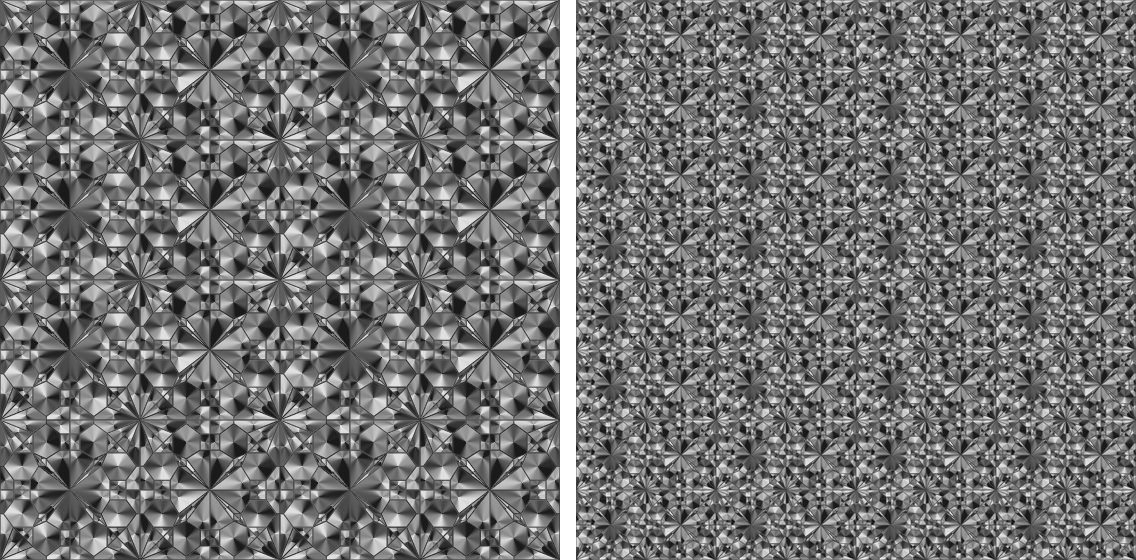
Left: one tile. Right: repeated 2 by 2.
A Shadertoy shader for this pattern:

```glsl
// Faceted metal panels: a square cell is mirrored in x, y and its diagonal, then
// split into convex facets. Each facet carries a conical brushed sheen around
// its own centre, and thin engraved outlines with a faint bevel.
#define CELLS 8.0          // mirrored cells across and down
#define VARIANTS vec2(4.0, 2.0) // cells before the sheen repeats
#define LINE_WIDTH 0.009   // half width of outlines, in cells
#define BEVEL_WIDTH 0.025
#define BASE_TONE 0.48
#define BROAD_SHEEN 0.22
#define DOUBLE_SHEEN 0.16
#define FINE_SHEEN 0.08

struct Facet { float edge; float id; vec2 centre; };

// Corners of the facets in the half cell where x <= y
const vec2 ORIGIN = vec2(0.0), CROSS = vec2(0.33), MEET = vec2(0.47);
const vec2 HEX_A = vec2(0.19, 0.47), HEX_B = vec2(0.05, 0.66);
const vec2 HEX_C = vec2(0.20, 0.86), HEX_D = vec2(0.43, 0.86);
const vec2 HEX_E = vec2(0.555, 0.66), STAR = vec2(0.66), FAR = vec2(1.0);
const vec2 SIDE = vec2(0.0, 0.66), TOP_A = vec2(0.20, 1.0);
const vec2 TOP_B = vec2(0.43, 1.0), CORNER = vec2(0.0, 1.0);

float hash(float n) { return fract(sin(n * 12.9898 + 4.137) * 4375.85); }

float cross2(vec2 a, vec2 b) { return a.x * b.y - a.y * b.x; }

// Keeps the convex facet that contains p; repeated corners pull its centre
void addFacet(inout Facet best, vec2 p, float id, vec2 v[6]) {
    vec2 centre = (v[0] + v[1] + v[2] + v[3] + v[4] + v[5]) / 6.0;
    float edge = 9.0;
    for (int i = 0; i < 6; i++) {
        vec2 a = v[i];
        vec2 side = v[(i + 1) % 6] - a;
        float len = length(side);
        if (len < 0.001) continue;
        float inward = sign(cross2(side, centre - a));
        edge = min(edge, inward * cross2(side, p - a) / len);
    }
    if (edge > best.edge) best = Facet(edge, id, centre);
}

Facet findFacet(vec2 p) {
    Facet f = Facet(-9.0, 0.0, vec2(0.0));
    addFacet(f, p, 0.0, vec2[6](MEET, HEX_A, HEX_B, HEX_C, HEX_D, HEX_E));
    addFacet(f, p, 1.0, vec2[6](CROSS, CROSS, HEX_A, HEX_A, MEET, MEET));
    addFacet(f, p, 2.0, vec2[6](MEET, MEET, HEX_E, HEX_E, STAR, STAR));
    addFacet(f, p, 3.0, vec2[6](ORIGIN, ORIGIN, CROSS, CROSS, HEX_A, HEX_A));
    addFacet(f, p, 4.0, vec2[6](ORIGIN, ORIGIN, HEX_A, HEX_A, HEX_B, SIDE));
    addFacet(f, p, 5.0, vec2[6](SIDE, HEX_B, HEX_C, TOP_A, CORNER, CORNER));
    addFacet(f, p, 6.0, vec2[6](HEX_C, HEX_C, HEX_D, TOP_B, TOP_B, TOP_A));
    addFacet(f, p, 7.0, vec2[6](HEX_E, HEX_E, STAR, STAR, FAR, FAR));
    addFacet(f, p, 8.0, vec2[6](HEX_D, HEX_D, HEX_E, FAR, TOP_B, TOP_B));
    return f;
}

// Seamless light around a facet centre
float sheen(vec2 ray, float seed) {
    float angle = atan(ray.y, ray.x + 1e-5);
    float phase = 6.2832 * hash(seed);
    return BASE_TONE + 0.2 * (hash(seed + 0.31) - 0.5)
         + BROAD_SHEEN * sin(angle + phase)
         + DOUBLE_SHEEN * sin(2.0 * angle + 6.2832 * hash(seed + 0.57))
         + FINE_SHEEN * sin(5.0 * angle + 3.0 * phase);
}

void mainImage(out vec4 fragColor, in vec2 fragCoord) {
    vec2 p = fragCoord / iResolution.xy * CELLS;
    float pixel = CELLS / min(iResolution.x, iResolution.y);

    // Fold into one half cell
    vec2 cell = floor(p);
    vec2 odd = mod(cell, 2.0);
    vec2 local = mix(fract(p), 1.0 - fract(p), odd);
    bool swapped = local.x > local.y;
    if (swapped) local = local.yx;

    Facet facet = findFacet(local);

    // Unfold the ray so light keeps its direction
    vec2 ray = local - facet.centre;
    if (swapped) ray = ray.yx;
    ray *= 1.0 - 2.0 * odd;

    vec2 variant = mod(cell, VARIANTS);
    float seed = facet.id + (swapped ? 9.0 : 0.0) + 18.0 * variant.x + 72.0 * variant.y;
    float tone = sheen(ray, seed);

    // Bevel and engraved outline
    tone += 0.07 * (1.0 - smoothstep(LINE_WIDTH, BEVEL_WIDTH, facet.edge));
    float line = 1.0 - smoothstep(LINE_WIDTH - 0.6 * pixel, LINE_WIDTH + 0.6 * pixel, facet.edge);
    tone = mix(tone, 0.16 + 0.2 * hash(seed + 0.83), line);

    fragColor = vec4(vec3(clamp(tone, 0.1, 0.88)), 1.0);
}
```
